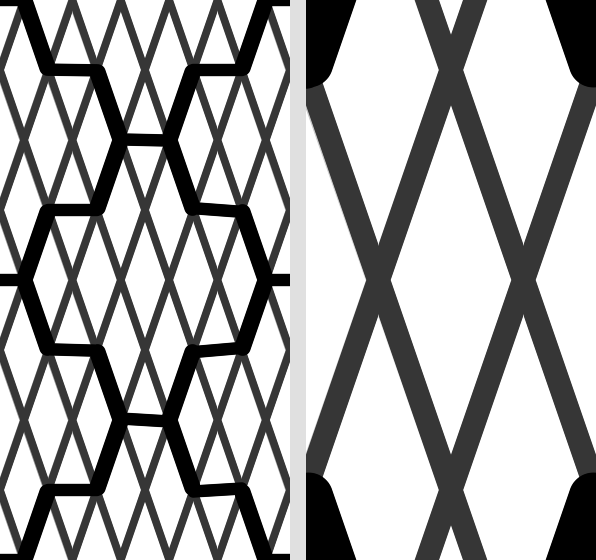
Left, the full canvas; right, a detail of the centre.
This pattern is drawn by a Shadertoy shader. Its source:

```glsl
// Grey diamond lattice with bold black stepped lines forming large nested cells.
#define COLS 6.0          // diamonds across
#define ROWS 4.0          // diamonds down
#define THIN 0.0265       // lattice line width, in canvas widths
#define BAR 0.043         // bold horizontal width
#define SLANT 0.057       // bold diagonal width
#define TRIM 0.035        // shortening of the diagonals at their joints
#define SLIP 0.0022       // offset of the faint worn edge
#define GREY vec3(0.21)
#define WORN vec3(0.6)

float segment(vec2 p, vec2 a, vec2 b) {
    vec2 d = b - a;
    return length(p - a - d * clamp(dot(p - a, d) / dot(d, d), 0.0, 1.0));
}

float stroke(float dist, float width, float pixel) {
    return 1.0 - smoothstep(-0.6 * pixel, 0.6 * pixel, dist - 0.5 * width);
}

// Distance to the nearest line of both slanted families
float lattice(vec2 uv, float aspect) {
    vec2 t = COLS * uv.x + vec2(ROWS, -ROWS) * uv.y;
    vec2 d = abs(fract(t) - 0.5) / length(vec2(COLS, ROWS / aspect));
    return min(d.x, d.y);
}

// Bold diagonals, mirrored in both directions; g counts half diamonds
float slants(vec2 g, vec2 unit) {
    vec2 q = vec2(abs(g.x - COLS), abs(mod(g.y, 4.0) - 2.0));
    vec2 start = vec2(1.0 + TRIM, TRIM), end = vec2(2.0 - TRIM, 1.0 - TRIM);
    vec2 next = vec2(3.0, 1.0);
    float inner = segment(q * unit, start * unit, end * unit);
    float outer = segment(q * unit, (start + next) * unit, (end + next) * unit);
    return min(inner, outer);
}

// Bold near-level bars, each with its own slight tilt
float bars(vec2 g, vec2 unit) {
    float column = floor(g.x / 3.0 + 0.5);
    int k = int(mod(column, 4.0));
    bool side = k == 1 || k == 3;
    float period = side ? 2.0 : 4.0;
    float offset = side ? 1.0 : float(k);
    float row = floor((g.y - offset) / period + 0.5);
    vec2 q = g - vec2(3.0 * column, offset + period * row);

    vec4 tilts = vec4(0.0);
    if (k == 1) tilts = vec4(0.0, -0.010, 0.0, -0.005);
    if (k == 2) tilts = vec4(-0.021, -0.008, 0.0, 0.0);
    if (k == 3) tilts = vec4(0.021, 0.030, -0.026, 0.0);
    vec2 end = vec2(1.0, tilts[int(mod(row, 8.0 / period))]);
    return segment(q * unit, -end * unit, end * unit);
}

void mainImage(out vec4 fragColor, in vec2 fragCoord) {
    vec2 uv = fragCoord / iResolution.xy;
    float aspect = iResolution.y / iResolution.x;
    float pixel = 1.0 / iResolution.x;
    vec2 cells = 2.0 * vec2(COLS, ROWS);
    vec2 unit = vec2(1.0, aspect) / cells;
    vec2 g = uv * cells;

    // Lattice over its faint slipped edge, strongest near the left side
    float wear = 0.5 + 0.5 * cos(6.28319 * (uv.x - 0.1));
    float ghost = lattice(uv + SLIP * wear * vec2(1.0, 0.5), aspect);
    vec3 color = mix(vec3(1.0), WORN, wear * stroke(ghost, THIN, pixel));
    color = mix(color, GREY, stroke(lattice(uv, aspect), THIN, pixel));

    // Bold stepped lines
    float bold = max(stroke(slants(g, unit), SLANT, pixel),
                     stroke(bars(g, unit), BAR, pixel));
    fragColor = vec4(mix(color, vec3(0.0), bold), 1.0);
}
```
